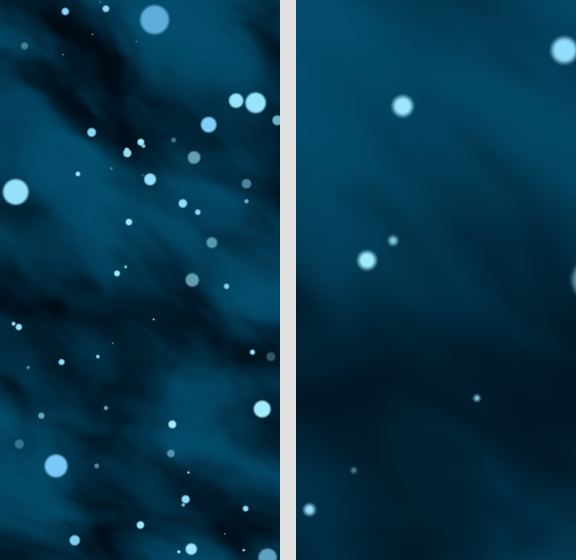
Left: the whole. Right: its middle third, enlarged.
Give the GLSL for this background, as a WebGL 1 fragment shader.

```glsl
precision highp float;

uniform vec2 u_resolution;

float hash(vec2 p) {
  return fract(sin(dot(p, vec2(127.1, 311.7))) * 43758.5453);
}

float valueNoise(vec2 p) {
  vec2 cell = floor(p);
  vec2 f = fract(p);
  f = f * f * (3.0 - 2.0 * f);
  float low = mix(hash(cell), hash(cell + vec2(1.0, 0.0)), f.x);
  float high = mix(hash(cell + vec2(0.0, 1.0)), hash(cell + vec2(1.0, 1.0)), f.x);
  return mix(low, high, f.y);
}

float fbm(vec2 p) {
  float sum = 0.0;
  float total = 0.0;
  float amplitude = 1.0;
  for (int octave = 0; octave < 4; octave++) {
    sum += amplitude * valueNoise(p);
    total += amplitude;
    amplitude *= 0.47;
    p = mat2(1.9, 0.5, -0.5, 1.9) * p + 17.3;
  }
  return sum / total;
}

// Murky water streaked from upper left to lower right
vec3 waterColor(vec2 p) {
  vec2 streak = vec2(dot(p, vec2(0.85, -0.53)) * 2.6, dot(p, vec2(0.53, 0.85)) * 5.2);
  vec2 warp = vec2(fbm(streak * 0.7 + 5.1), fbm(streak * 0.7 + 31.7)) - 0.5;
  float light = fbm(streak + 1.3 * warp + 9.0);
  return mix(vec3(0.0, 0.03, 0.065), vec3(0.01, 0.3, 0.425), smoothstep(0.05, 0.85, light));
}

void main() {
  vec2 p = gl_FragCoord.xy / u_resolution.x;
  float height = u_resolution.y / u_resolution.x;
  vec3 color = waterColor(p);

  // Soft glowing discs, from the largest to the smallest
  for (int i = 0; i < 62; i++) {
    float id = float(i);
    float size = 1.0 - id / 61.0;
    float radius = 0.002 + 0.021 * size + 0.033 * pow(size, 12.0);
    vec2 center = vec2(pow(hash(vec2(id, 1.7)), 0.75), height * hash(vec2(id, 8.3)));
    float dist = length(p - center);

    float cover = 1.0 - smoothstep(radius * 0.84 - 0.004, radius + 0.003, dist);
    float opacity = mix(0.3, 1.0, smoothstep(0.0, 0.55, hash(vec2(id, 4.9))));
    float blueness = clamp(hash(vec2(id, 6.1)) * 0.7 + 0.4 * pow(size, 8.0), 0.0, 1.0);
    vec3 tint = mix(vec3(0.68, 0.97, 1.0), vec3(0.47, 0.78, 0.97), blueness);
    color = mix(color, tint, cover * opacity);
  }

  gl_FragColor = vec4(color, 1.0);
}
```
